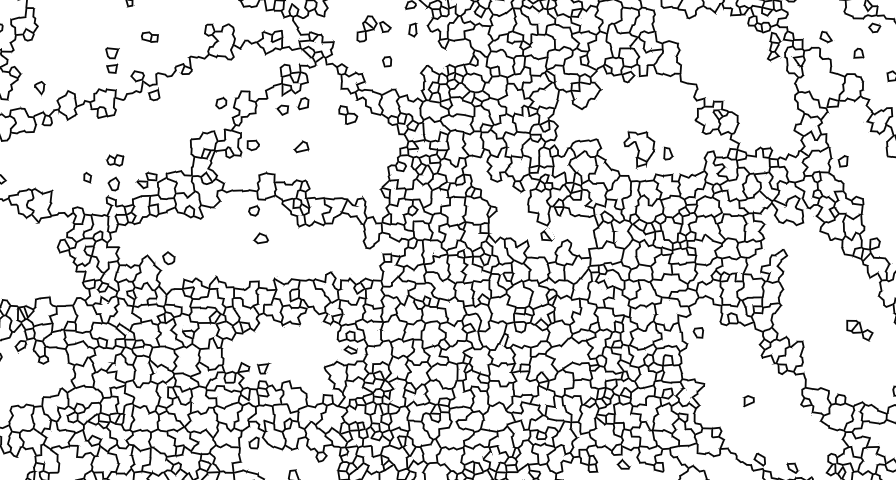
Write a Shadertoy shader that draws this pattern.

```glsl
const vec3  PAPER = vec3(1.0);
const vec3  INK = vec3(0.03);
const float LINE_HALF_WIDTH = 0.0019;      // all lengths in canvas heights
const float FINE_DENSITY = 58.0;           // smallest cells per height
const float MEDIUM_DENSITY = 23.0;         // small grains per height
const vec2  GRAIN_SIZE = vec2(0.56, 0.25); // large grains, along and across
const vec3  FLOW = vec3(0.38, 0.25, 0.35); // slope, bend, shear
const float WARP = 0.16;
const float ZONE_BASE = 0.008;             // bands of small grains
const float ZONE_WIDTH = 0.072;
const float SPECK_INSIDE = 0.016;
const float SPECK_NEAR = 0.045;
const float SPECK_ZONE = 0.05;
const float SPECK_CLUSTER = 0.4;
const float JITTER = 0.8;
const vec2  SEED = vec2(37.0, 91.0);

vec2 hash22(vec2 p) {
    vec3 q = fract(p.xyx * vec3(0.1031, 0.1030, 0.0973));
    q += dot(q, q.yzx + 33.33);
    return fract((q.xx + q.yz) * q.zy);
}

float noise(vec2 p) {
    vec2 i = floor(p), f = fract(p);
    f = f * f * (3.0 - 2.0 * f);
    return mix(mix(hash22(i).x, hash22(i + vec2(1, 0)).x, f.x),
               mix(hash22(i + vec2(0, 1)).x, hash22(i + vec2(1, 1)).x, f.x), f.y);
}

vec2 site(vec2 cell) {
    return cell + 0.5 + JITTER * (hash22(cell) - 0.5);
}

vec2 nearestCell(vec2 p) {
    vec2 base = floor(p), best = base;
    float bestDist = 1e9;
    for (int y = -1; y <= 1; y++)
    for (int x = -1; x <= 1; x++) {
        vec2 cell = base + vec2(x, y), r = site(cell) - p;
        float d = dot(r, r);
        if (d < bestDist) { bestDist = d; best = cell; }
    }
    return best;
}

// Distance from p to the line halfway between two sites
float bisector(vec2 p, vec2 a, vec2 b) {
    return dot(0.5 * (a + b) - p, normalize(b - a));
}

// Curved, stretched space in which the large grains are round
vec2 flowSpace(vec2 p) {
    vec2 q = p + WARP * (vec2(noise(p * 2.6 + SEED), noise(p * 2.6 - SEED)) - 0.5);
    float across = q.y + FLOW.x * q.x + FLOW.y * q.x * q.x;
    return vec2(q.x - FLOW.z * q.y, across) / GRAIN_SIZE + SEED;
}

float grainEdge(vec2 p) {
    vec2 q = flowSpace(p), home = nearestCell(q), a = site(home);
    float edge = 1e9;
    for (int y = -1; y <= 1; y++)
    for (int x = -1; x <= 1; x++)
        if (x != 0 || y != 0)
            edge = min(edge, bisector(q, a, site(home + vec2(x, y))));
    return edge * GRAIN_SIZE.y;
}

// Which grain a fine cell belongs to: a speck, a small grain or a large one
float grainLabel(vec2 cell) {
    vec2 center = site(cell) / FINE_DENSITY;
    vec2 mediumCell = nearestCell(center * MEDIUM_DENSITY + SEED);
    vec2 mediumCenter = (site(mediumCell) - SEED) / MEDIUM_DENSITY;
    vec2 mediumRandom = hash22(mediumCell + SEED);
    vec2 speckRandom = hash22(cell - SEED);

    float edge = grainEdge(mediumCenter);
    float patches = smoothstep(0.25, 0.8, noise(mediumCenter * 3.2 + SEED.yx));
    float zoneWidth = (ZONE_BASE + ZONE_WIDTH * patches) * (0.5 + mediumRandom.x);
    bool inZone = edge < zoneWidth;

    float cluster = smoothstep(0.68, 0.88, noise(center * 6.0 + SEED));
    float speckChance = inZone ? SPECK_ZONE + SPECK_CLUSTER * cluster
                               : SPECK_INSIDE + SPECK_NEAR * exp(-edge / 0.05);

    if (speckRandom.x < speckChance) return 4.0 + speckRandom.y;
    if (inZone) return 2.0 + mediumRandom.y;
    return hash22(nearestCell(flowSpace(center)) + SEED.yx).x;
}

// Distance to the nearest fine edge that parts two different grains
float boundaryDistance(vec2 p, float reach) {
    vec2 q = p * FINE_DENSITY, home = nearestCell(q), a = site(home);
    float label = grainLabel(home);
    float nearest = reach * FINE_DENSITY;
    for (int y = -2; y <= 2; y++)
    for (int x = -2; x <= 2; x++) {
        if (x == 0 && y == 0) continue;
        vec2 other = home + vec2(x, y);
        float d = bisector(q, a, site(other));
        if (d < nearest && grainLabel(other) != label) nearest = d;
    }
    return nearest / FINE_DENSITY;
}

void mainImage(out vec4 fragColor, in vec2 fragCoord) {
    vec2 p = (fragCoord - 0.5 * iResolution.xy) / iResolution.y;
    float pixel = 1.0 / iResolution.y;
    float d = boundaryDistance(p, LINE_HALF_WIDTH + pixel);
    float ink = clamp(0.5 + (LINE_HALF_WIDTH - d) / pixel, 0.0, 1.0);
    fragColor = vec4(mix(PAPER, INK, ink), 1.0);
}
```
